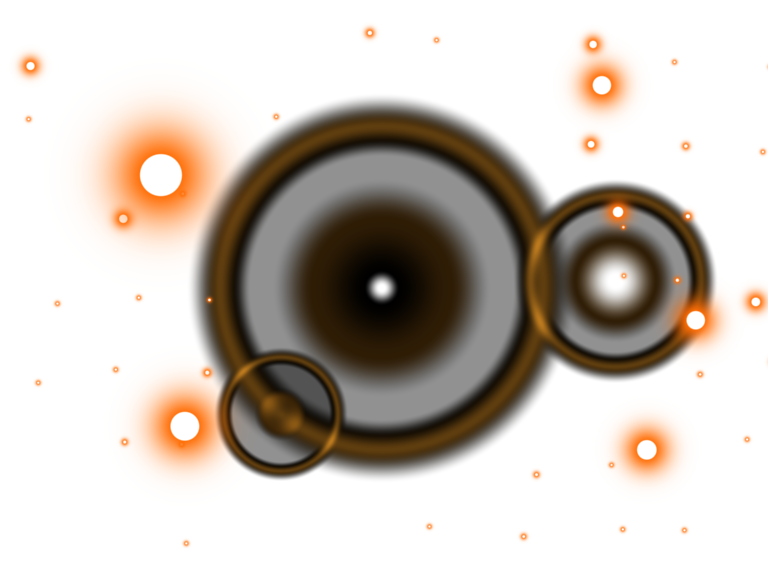
Give the GLSL for this background, as a WebGL 2 fragment shader.

```glsl
#version 300 es
precision highp float;

uniform vec2 u_resolution;
out vec4 fragColor;

const vec3 ORANGE = vec3(1.0, 0.43, 0.02);
const vec3 RING_BROWN = vec3(0.37, 0.24, 0.06);
const vec3 INNER_BROWN = vec3(0.18, 0.11, 0.02);

float hash(vec2 p) {
    return fract(sin(dot(p, vec2(127.1, 311.7))) * 43758.5453);
}

// Dark lens: rgb is emitted brown light, a is transmitted background
vec4 lens(vec2 p, float radius, float width, float spot, float inner) {
    float r = length(p);
    float core = 1.0 - smoothstep(0.15 * spot, 1.1 * spot, r);
    float band = 0.57 * smoothstep(inner, 1.6 * inner, r)
               * (1.0 - smoothstep(radius - 1.2 * width, radius - 0.5 * width, r));
    float outside = smoothstep(radius + 0.15 * width, radius + 1.3 * width, r);
    float edge = (r - radius) / (0.45 * width);
    float hollow = smoothstep(0.2 * inner, inner, r)
                 * (1.0 - smoothstep(inner, 1.5 * inner, r));
    vec3 light = RING_BROWN * exp(-edge * edge) + INNER_BROWN * hollow;
    return vec4(light, clamp(core + band + outside, 0.0, 1.0));
}

// White core with a soft orange halo
vec3 star(vec3 color, vec2 p, float radius) {
    float r = length(p);
    float q = r / (2.2 * radius);
    float pixel = 1.0 / u_resolution.y;
    color = mix(color, ORANGE, min(1.2 * exp(-q * q), 1.0));
    return mix(vec3(1.0), color, smoothstep(radius - pixel, radius + pixel, r));
}

// One jittered star per occupied grid cell
vec3 scatterStars(vec3 color, vec2 p) {
    vec2 cell = floor(p / 0.14);
    vec2 jitter = 0.25 + 0.5 * vec2(hash(cell + 3.1), hash(cell + 8.7));
    vec2 center = (cell + jitter) * 0.14;
    float radius = 0.002 + 0.007 * pow(hash(cell + 5.3), 5.0);
    bool occupied = hash(cell + 1.9) < 0.72
                 && distance(center, vec2(0.663, 0.5)) > 0.29;
    return occupied ? star(color, p - center, radius) : color;
}

void main() {
    vec2 p = (gl_FragCoord.xy - 0.5 * u_resolution) / u_resolution.y
           + vec2(0.6667, 0.5);

    // Overlapping lenses multiply their shade and add their light
    vec4 big = lens(p - vec2(0.663, 0.5), 0.281, 0.045, 0.028, 0.12);
    vec4 right = lens(p - vec2(1.069, 0.512), 0.149, 0.0226, 0.066, 0.068);
    vec4 low = lens(p - vec2(0.488, 0.281), 0.099, 0.014, 0.001, 0.03);
    vec3 color = vec3(big.a * right.a * low.a) + big.rgb + right.rgb + low.rgb;
    color = min(color, 1.0);

    // Small stars, then the dominant ones
    color = scatterStars(color, p);
    color = star(color, p - vec2(0.2795, 0.696), 0.0365);
    color = star(color, p - vec2(0.321, 0.26), 0.025);
    color = star(color, p - vec2(1.045, 0.852), 0.016);
    color = star(color, p - vec2(1.123, 0.219), 0.017);
    color = star(color, p - vec2(1.208, 0.444), 0.016);
    color = star(color, p - vec2(1.073, 0.632), 0.009);

    fragColor = vec4(color, 1.0);
}
```
